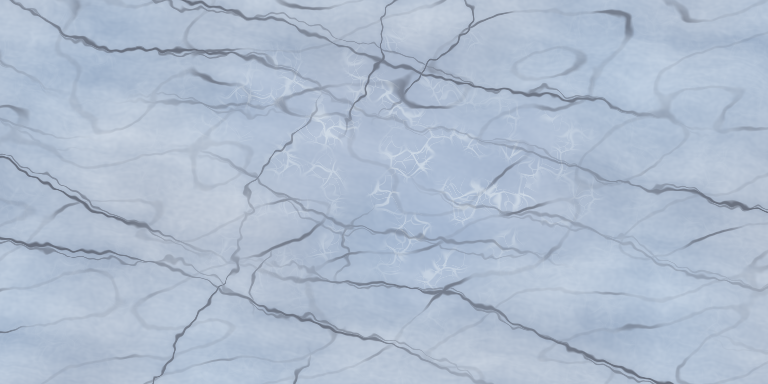
A WebGL 1 fragment shader for this texture:

```glsl
precision highp float;
// Blue-grey marble: streaked, cloudy stone crossed by dark branching veins.
// Gradient noise tints the slab and bends the veins; the borders of
// Voronoi cells give the pale crackle in the middle.

uniform vec2 u_resolution;

vec2 hash2(vec2 p) {
  vec3 q = fract(p.xyx * vec3(0.1031, 0.1030, 0.0973));
  q += dot(q, q.yzx + 33.33);
  return fract((q.xx + q.yz) * q.zy);
}

float cornerSlope(vec2 cell, vec2 offset) {
  float angle = 6.2832 * hash2(cell + 57.0).x;
  return dot(vec2(cos(angle), sin(angle)), offset);
}

float noise(vec2 p) {
  vec2 i = floor(p), f = fract(p);
  vec2 u = f * f * f * (f * (f * 6.0 - 15.0) + 10.0);
  vec2 e = vec2(1.0, 0.0);
  return mix(mix(cornerSlope(i, f), cornerSlope(i + e, f - e), u.x),
             mix(cornerSlope(i + e.yx, f - e.yx), cornerSlope(i + 1.0, f - 1.0), u.x), u.y);
}

float fbm(vec2 p) {
  float sum = 0.0, amp = 0.5;
  for (int k = 0; k < 5; k++) {
    sum += amp * noise(p);
    p = mat2(1.6, 0.5, -0.5, 1.6) * p * 1.2 + 11.7;
    amp *= 0.52;
  }
  return sum;
}

// Gap between nearest and second nearest cell point: zero on cell borders
float cellBorder(vec2 p) {
  vec2 i = floor(p), f = fract(p);
  float near = 8.0, second = 8.0;
  for (int y = -1; y <= 1; y++) {
    for (int x = -1; x <= 1; x++) {
      vec2 g = vec2(float(x), float(y));
      float d = length(g + hash2(i + g) - f);
      second = min(second, max(near, d));
      near = min(near, d);
    }
  }
  return second - near;
}

// x: dark core, y: soft halo
vec2 vein(float d, float width, float strength) {
  d = abs(d);
  float core = 1.0 - smoothstep(width * 0.25, width + 0.5 / u_resolution.y, d);
  return strength * vec2(core, exp(-d / 0.011));
}

void main() {
  vec2 p = gl_FragCoord.xy / u_resolution.y;
  vec2 bend = vec2(fbm(p * 3.0 + 4.3), fbm(p * 3.0 + 19.8));

  // Stone body: near-level streaks, clouds and fine grain
  vec2 along = vec2(p.x, p.y + 0.13 * p.x) + 0.1 * bend;
  float streak = fbm(along * vec2(1.6, 8.0) + 2.7);
  float cloud = fbm(p * 4.5 + 1.5 * bend + 31.4);
  float grain = noise(along * vec2(45.0, 110.0)) + noise(p * 75.0);
  float tone = 0.53 + 0.85 * streak + 0.55 * cloud + 0.1 * grain;
  vec3 color = mix(vec3(0.60, 0.67, 0.765), vec3(0.79, 0.835, 0.89), clamp(tone, 0.0, 1.0));
  color += vec3(-0.03, 0.0, 0.025) * noise(p * 2.3 + 8.6);

  // Pale crackle in a broken patch around the centre, faint elsewhere
  vec2 fromCentre = (p - vec2(1.08, 0.6)) * vec2(1.0, 1.5);
  float patchMask = 1.0 - smoothstep(0.15, 0.62, length(fromCentre + 0.6 * bend));
  float broken = smoothstep(-0.15, 0.3, noise(p * 11.0 + 3.1));
  vec2 jag = 0.025 * vec2(noise(p * 22.0), noise(p * 22.0 + 40.5));
  float crackle = 1.0 - smoothstep(0.0, 0.16, cellBorder((p + jag) * vec2(17.0, 20.0)));
  crackle += 0.6 * (1.0 - smoothstep(0.0, 0.14, cellBorder((p + 1.4 * jag) * 34.0 + 7.0)));
  color = mix(color, vec3(0.66, 0.725, 0.83), 0.45 * patchMask);
  color = mix(color, vec3(0.83, 0.87, 0.91),
              min(crackle, 1.0) * broken * (0.1 + 0.7 * patchMask));

  // Long veins falling to the right, each a pair of braided strands
  vec2 dark = vec2(0.0);
  float ragged = 0.02 * noise(p * 13.0) + 0.009 * noise(p * 42.0 + 5.5);
  float thickness = 0.0045 + 0.005 * noise(p * 16.0 + 9.2);
  for (int k = 0; k < 6; k++) {
    float i = float(k);
    float major = step(mod(i, 4.0), 1.5);
    float sway = 0.15 * noise(vec2(p.x * 1.7 + i * 3.1, i * 7.31 + 0.4));
    float d = (p.y - 1.18 + 0.15 * i + 0.32 * p.x + sway + ragged) * 0.95;
    float run = noise(vec2(p.x * 1.5 + i * 3.7, i * 5.3 + 0.5));
    float strength = smoothstep(-0.15 - 0.35 * major, 0.25, run) * (0.4 + 0.5 * major);
    dark = max(dark, vein(d, thickness, strength));
    float split = 0.07 * noise(vec2(p.x * 3.3, i * 9.7 + 0.3)) + 0.4 * ragged;
    dark = max(dark, vein(d + split, 0.7 * thickness, 0.6 * strength));
  }

  // Steep jagged cracks left of the centre
  for (int k = 0; k < 3; k++) {
    float i = float(k);
    float sway = 0.14 * noise(vec2(p.y * 4.2 + i * 2.3, i * 6.7 + 0.6));
    float d = (p.x - 0.46 - 0.15 * i - 0.42 * p.y + sway + 2.0 * ragged) * 0.9;
    float run = noise(vec2(p.y * 3.1 + i * 4.9, i * 8.3 + 0.45));
    dark = max(dark, vein(d, thickness, 0.75 * smoothstep(-0.15, 0.25, run)));
  }

  // Hairlines and small dark sprigs rising gently to the right
  vec2 rise = vec2(p.x + 0.5 * p.y, p.y - 0.35 * p.x) + 0.06 * bend;
  float hair = noise(rise * vec2(3.0, 8.0) + 14.2) + 3.0 * ragged;
  float sprig = smoothstep(0.1, 0.42, noise(p * 5.0 + 23.7));
  dark = max(dark, vein(hair * 0.11, 0.004, 0.12 + 0.6 * sprig) * vec2(1.0, 0.5));

  color = mix(color, vec3(0.54, 0.60, 0.69), 0.38 * dark.y);
  color = mix(color, vec3(0.33, 0.35, 0.40), 0.85 * dark.x);
  gl_FragColor = vec4(color, 1.0);
}
```
